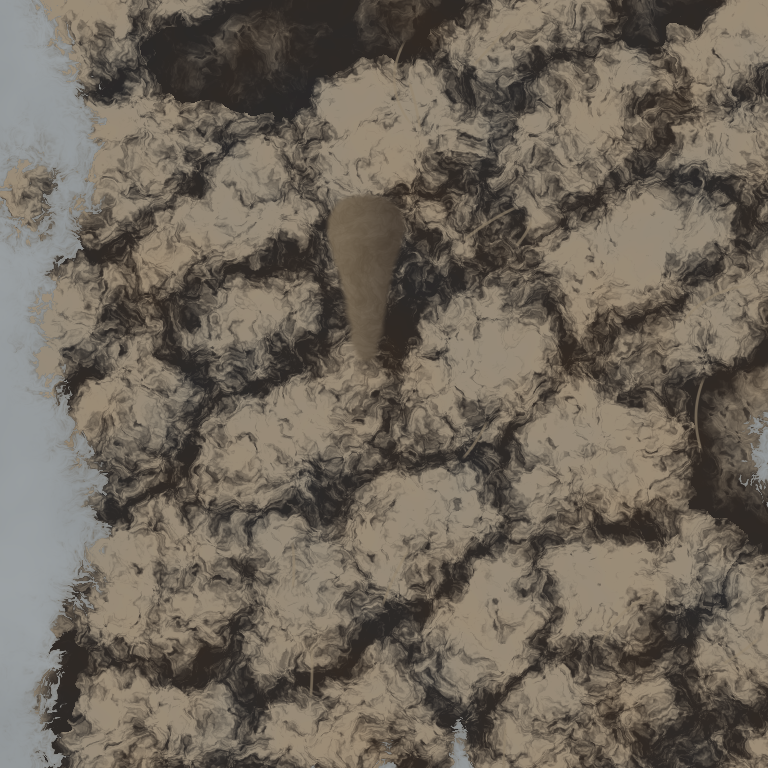
A Shadertoy shader for this texture:

```glsl
// Crumbly clods of dry brown soil with a smooth stone and fine roots on a pale grey ground.

vec2 hash2(vec2 p) {
    p = vec2(dot(p, vec2(127.1, 311.7)), dot(p, vec2(269.5, 183.3)));
    return fract(sin(p) * 43758.55);
}

// Cellular noise: nearest distance, gap to the second nearest, cell id
vec3 cells(vec2 p) {
    vec2 base = floor(p);
    float near = 9.0, second = 9.0, id = 0.0;
    for (int y = -1; y <= 1; y++)
    for (int x = -1; x <= 1; x++) {
        vec2 cell = base + vec2(x, y);
        vec2 h = hash2(cell);
        float d = distance(p, cell + 0.1 + 0.8 * h);
        if (d < near) {
            second = near;
            near = d;
            id = fract(h.x * 7.3 + h.y * 3.1);
        } else {
            second = min(second, d);
        }
    }
    return vec3(near, second - near, id);
}

// Layered sines, bent and turned at each octave
float swell(vec2 p) {
    float sum = 0.0, amp = 0.5;
    for (int i = 0; i < 4; i++) {
        sum += amp * sin(p.x + 1.3 * sin(p.y * 1.1)) * sin(p.y + 1.7 * sin(p.x * 0.8));
        p = mat2(1.2, 1.6, -1.6, 1.2) * p + 2.3;
        amp *= 0.58;
    }
    return sum;
}

// Granular relief from octaves of cells
float crumbs(vec2 p) {
    float sum = 0.0, amp = 0.5;
    for (int i = 0; i < 4; i++) {
        sum += amp * (0.43 - cells(p).x);
        p = mat2(1.2, 1.6, -1.6, 1.2) * p + 5.7;
        amp *= 0.85;
    }
    return sum;
}

// Tapered stone, negative inside
float stoneDistance(vec2 p) {
    float h = clamp((0.7 - p.y) / 0.16, 0.0, 1.0);
    return length(p - vec2(0.475, 0.7 - 0.16 * h)) - mix(0.05, 0.014, h);
}

// Signed extent of the soil, positive inside
float soilExtent(vec2 uv) {
    float leftEdge = 0.095 + 0.035 * sin(13.0 * (uv.y - 0.2));
    float window = exp(-pow((uv.x - 0.57) / 0.1, 2.0));
    float bottomEdge = -0.03 + 0.08 * window * max(0.0, sin(63.0 * (uv.x - 0.475)));
    float soil = min(uv.x - leftEdge, uv.y - bottomEdge);
    soil = min(soil, length((uv - vec2(1.02, 0.41)) * vec2(1.0, 0.6)) - 0.04);
    return max(soil, 0.03 - length((uv - vec2(0.035, 0.745)) * vec2(1.0, 0.8)));
}

void mainImage(out vec4 fragColor, in vec2 fragCoord) {
    vec2 uv = fragCoord / iResolution.xy;

    // Ragged warp, then a diagonal frame for the clods
    vec2 q = uv + 0.03 * vec2(swell(uv * 18.0), swell(uv * 18.0 + 7.0));
    q += 0.008 * vec2(swell(uv * 70.0 + 3.0), swell(uv * 70.0 + 11.0));
    vec2 p = vec2(dot(q, vec2(0.82, 0.57)), dot(q, vec2(-0.57, 0.82))) * vec2(4.2, 6.2);

    // Clods lit from above, with dark crevices and hollows
    vec3 clod = cells(p);
    float relief = cells(p + vec2(0.05, 0.25)).x - clod.x;
    float hollow = 1.0 - smoothstep(0.12, 0.3, clod.z);
    float grain = crumbs(q * 24.0);
    float tone = 0.57 + 0.8 * relief + 0.3 * (clod.z - 0.5) - 0.25 * hollow;
    tone += 0.5 * (smoothstep(0.0, 0.35, clod.y) - 0.7) + 0.3 * swell(uv * 22.0 + 4.0);
    tone += mix(1.4, 0.6, hollow) * grain;

    // Small pits
    vec3 pit = cells(q * 65.0);
    tone -= 0.3 * (1.0 - smoothstep(0.1, 0.35, pit.x)) * step(0.5, pit.z);

    // Shadow beside the stone
    tone -= 0.45 * (1.0 - smoothstep(-0.02, 0.03, stoneDistance(uv - vec2(0.03, -0.03))));

    vec3 soilColor = mix(vec3(0.18, 0.16, 0.147), vec3(0.60, 0.547, 0.47), smoothstep(-0.05, 1.05, tone));
    soilColor += vec3(0.02, 0.002, -0.015) * swell(uv * 12.0 + 9.0);

    // Smooth stone face, darker to the right
    float stone = stoneDistance(uv + 0.2 * (q - uv));
    vec3 stoneColor = mix(vec3(0.45, 0.395, 0.32), vec3(0.29, 0.25, 0.21), smoothstep(0.44, 0.53, uv.x));
    stoneColor += 0.08 * grain;
    soilColor = mix(soilColor, stoneColor, 1.0 - smoothstep(-0.006, 0.004, stone));

    // Fine roots
    for (int i = 0; i < 18; i++) {
        vec2 h = hash2(vec2(i, 3.0));
        vec2 start = hash2(vec2(i, 8.0));
        float angle = 0.5 + 1.5 * h.x, reach = 0.02 + 0.04 * h.y;
        vec2 l = mat2(cos(angle), -sin(angle), sin(angle), cos(angle)) * (uv - start);
        l.y += (h.y - 0.5) * 12.0 * l.x * l.x;
        float root = 1.0 - smoothstep(0.0007, 0.0028, abs(l.y));
        root *= 1.0 - smoothstep(0.7 * reach, reach, abs(l.x));
        soilColor = mix(soilColor, vec3(0.58, 0.52, 0.43), 0.65 * root);
    }

    // Pale ground with a soft tan shadow at the soil edge
    float soil = soilExtent(uv) + 0.07 * grain + 0.012 * swell(uv * 50.0);
    vec3 ground = vec3(0.58, 0.60, 0.61) + 0.035 * swell(uv * 7.0);
    ground = mix(ground, vec3(0.46, 0.44, 0.405), 0.7 * exp(-70.0 * max(-soil, 0.0)));

    fragColor = vec4(mix(ground, soilColor, smoothstep(-0.004, 0.004, soil)), 1.0);
}
```
